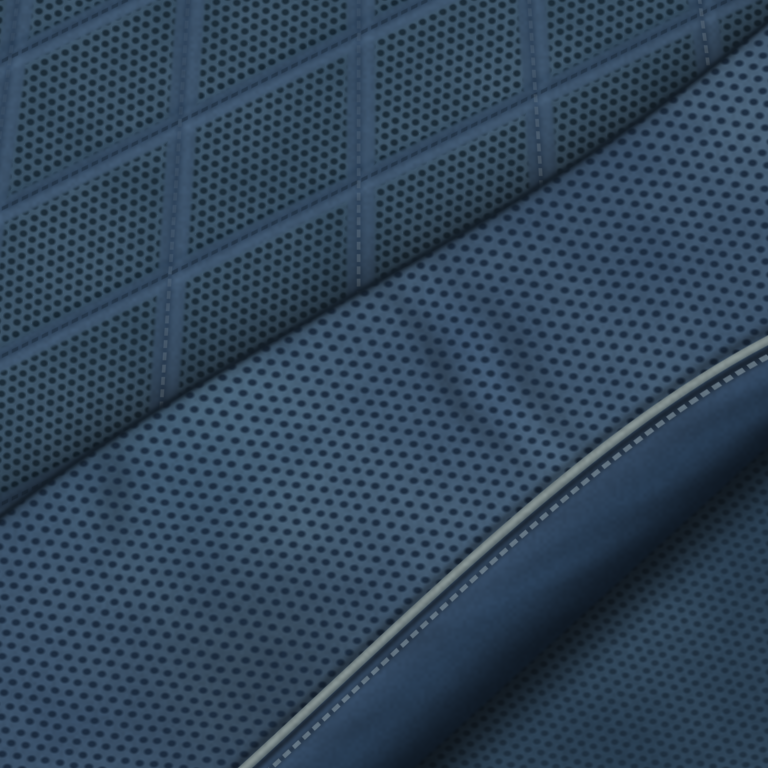
Write a Shadertoy shader that draws this texture.

```glsl
float hash(vec2 p) {
    return fract(sin(dot(p, vec2(127.1, 311.7))) * 43758.5453);
}

float noise(vec2 p) {
    vec2 i = floor(p), f = fract(p);
    f = f * f * (3.0 - 2.0 * f);
    return mix(mix(hash(i), hash(i + vec2(1, 0)), f.x),
               mix(hash(i + vec2(0, 1)), hash(i + vec2(1, 1)), f.x), f.y);
}

float fbm(vec2 p) {
    float sum = 0.0, amp = 0.5;
    for (int i = 0; i < 4; i++) {
        sum += amp * noise(p);
        p = p * 2.03 + 7.1;
        amp *= 0.5;
    }
    return sum;
}

float band(float d, float halfWidth, float soft) {
    return 1.0 - smoothstep(halfWidth - soft, halfWidth + soft, abs(d));
}

float glow(float d, float width) {
    return exp(-d * d / (width * width));
}

// Staggered holes on a rotated lattice, each flattened by the viewing angle
float holes(vec2 p, vec2 pitch, float angle, vec2 radius, float soft) {
    float c = cos(angle), s = sin(angle);
    vec2 q = vec2(c * p.x + s * p.y, c * p.y - s * p.x) / pitch;
    float row = floor(q.y);
    q.x += 0.5 * mod(row, 2.0);
    float column = floor(q.x);
    vec2 jitter = vec2(hash(vec2(column, row)), hash(vec2(row, column))) - 0.5;
    vec2 local = (fract(q) - 0.5 - 0.1 * jitter) * pitch;
    vec2 upright = vec2(c * local.x - s * local.y, s * local.x + c * local.y);
    float d = (length(upright / radius) - 1.0) * radius.y;
    return 1.0 - smoothstep(-soft, soft, d);
}

float stitches(float across, float along, float pitch, float width, float soft) {
    float dash = abs(fract(along / pitch) - 0.5) * pitch;
    return band(across, width, soft) * band(dash, pitch * 0.32, soft);
}

// Boundary curves of the panels
float quiltEdge(float x) {
    return 0.326 + 0.645 * x + x * (1.0 - x) * (0.11 - 0.31 * x);
}

float pipingEdge(float x) {
    float t = x - 0.319;
    return t * (0.915 + 0.15 * t - 0.43 * t * t);
}

vec3 quiltPanel(vec2 p, float edge, float soft) {
    float spacing = 0.222 + 0.066 * (1.0 - p.y);
    float column = (p.x - 0.467) / spacing;
    float row = (p.y - 0.535 - 0.49 * p.x) / 0.192;
    float dx = (column - round(column)) * spacing;
    float dy = (row - round(row)) * 0.192 * 0.9;
    float seam = min(abs(dx), abs(dy));
    float channel = max(band(dx - 0.003, 0.018, 0.004), band(dy + 0.003, 0.014, 0.004));

    vec3 col = mix(vec3(0.20, 0.29, 0.365), vec3(0.28, 0.375, 0.455), fbm(p * 9.0));
    float hole = holes(p, vec2(0.0145, 0.0128), 1.5, vec2(0.0047, 0.0041), soft + 0.0008);
    col = mix(col, vec3(0.09, 0.15, 0.195), 0.88 * hole * (1.0 - channel));
    col = mix(col, vec3(0.215, 0.30, 0.395), 0.8 * channel);
    // Padded rims and sunken thread
    col += vec3(0.035, 0.042, 0.05) * (glow(dy + 0.011, 0.007) + 0.6 * glow(dx - 0.012, 0.007));
    col -= vec3(0.04, 0.045, 0.045) * glow(seam, 0.005);
    col -= 0.025 * glow(dy - 0.014, 0.006);
    col = mix(col, vec3(0.11, 0.17, 0.23), 0.55 * stitches(dy, p.x, 0.013, 0.0022, soft));
    float worn = 0.12 + 0.6 * exp(-edge * 9.0);
    col = mix(col, vec3(0.42, 0.49, 0.55), worn * stitches(dx, p.y, 0.016, 0.0024, soft));
    return col * (1.0 - 0.42 * exp(-edge / 0.032));
}

vec3 middlePanel(vec2 p, float edge, float soft) {
    vec3 col = mix(vec3(0.20, 0.285, 0.385), vec3(0.32, 0.42, 0.505), fbm(p * vec2(5.0, 6.0)));
    col += vec3(0.008, 0.024, 0.024) * glow(length(p - vec2(0.25, 0.42)), 0.2);
    col *= 1.0 - 0.22 * glow(length(p - vec2(0.34, 0.12)), 0.17);
    // Creases slanting down to the right
    float crease = p.x - 0.53 + 0.75 * (p.y - 0.58) + 0.012 * sin(p.y * 30.0);
    float extent = glow(p.y - 0.51, 0.11);
    col *= 1.0 - 0.18 * extent * glow(crease, 0.02);
    col *= 1.0 + 0.10 * extent * glow(crease - 0.06, 0.025);
    col *= 1.0 - 0.14 * extent * glow(crease - 0.11, 0.025);
    col *= 1.0 - 0.18 * glow(p.x - 0.15, 0.025) * glow(p.y - 0.36, 0.07);
    vec2 q = p + 0.006 * vec2(noise(p * 8.0), noise(p * 8.0 + 20.0));
    float hole = holes(q, vec2(0.0190, 0.0155), -0.16, vec2(0.0054, 0.0041), soft + 0.001);
    col = mix(col, vec3(0.09, 0.15, 0.225), 0.88 * hole);
    return col * (1.0 - 0.35 * exp(edge / 0.008));
}

vec3 bolster(vec2 p, float below, float fold) {
    float t = clamp(below / max(below + fold, 0.001), 0.0, 1.0);
    vec3 col = mix(vec3(0.205, 0.29, 0.39), vec3(0.15, 0.23, 0.32), smoothstep(0.1, 0.55, t));
    col = mix(col, vec3(0.06, 0.10, 0.145), smoothstep(0.5, 1.0, t));
    float wrinkle = noise(vec2(dot(p, vec2(0.9, 0.44)) * 9.0, dot(p, vec2(-0.44, 0.9)) * 45.0));
    return col * (0.91 + 0.18 * wrinkle);
}

vec3 lowerPanel(vec2 p, float depth, float soft) {
    vec3 col = mix(vec3(0.15, 0.23, 0.305), vec3(0.215, 0.305, 0.385), fbm(p * 7.0));
    float hole = holes(p, vec2(0.0165, 0.0125), -0.25, vec2(0.0047, 0.0036), soft + 0.001);
    col = mix(col, vec3(0.09, 0.145, 0.20), 0.65 * hole);
    return col * mix(0.38, 1.0, smoothstep(-0.005, 0.075, depth));
}

void mainImage(out vec4 fragColor, in vec2 fragCoord) {
    vec2 p = fragCoord / iResolution.xy;
    float soft = max(0.0012, 0.8 / iResolution.y);
    float edge = (p.y - quiltEdge(p.x)) * 0.84;
    float pipe = (p.y - pipingEdge(p.x)) * 0.76;
    float fold = (p.y - 0.91 * (p.x - 0.54)) * 0.74;

    // Panels from top to bottom
    vec3 col = middlePanel(p, min(edge, 0.0), soft);
    col = mix(col, quiltPanel(p, max(edge, 0.0), soft), smoothstep(-soft, soft, edge));
    col = mix(col, vec3(0.07, 0.11, 0.15), 0.85 * glow(edge - 0.001, 0.0045));
    col *= 1.0 - 0.3 * glow(pipe - 0.01, 0.007);
    vec3 lower = mix(lowerPanel(p, -fold, soft), bolster(p, -pipe, fold), smoothstep(-0.004, 0.004, fold));
    col = mix(col, lower, smoothstep(soft, -soft, pipe));

    // Rounded piping with its thread
    col *= 1.0 - 0.45 * glow(pipe + 0.01, 0.005);
    vec3 cord = mix(vec3(0.28, 0.34, 0.37), vec3(0.52, 0.57, 0.57), glow(pipe - 0.001, 0.006));
    col = mix(col, cord, band(pipe, mix(0.0065, 0.005, smoothstep(0.7, 1.0, p.x)), soft));
    float along = dot(p, vec2(0.74, 0.67));
    float thread = pipe + mix(0.024, 0.016, smoothstep(0.4, 1.0, p.x));
    col *= 1.0 - 0.25 * glow(thread, 0.005);
    col = mix(col, vec3(0.44, 0.51, 0.56), 0.8 * stitches(thread, along, 0.0175, 0.003, soft));

    // Leather grain
    col *= 0.96 + 0.08 * noise(p * 200.0);
    fragColor = vec4(clamp(col, 0.0, 1.0), 1.0);
}
```
